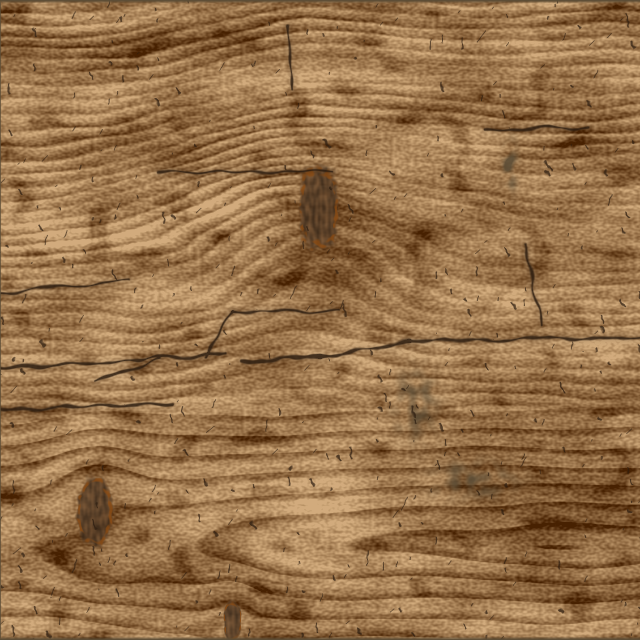
Write a Shadertoy shader that draws this texture.

```glsl
// Weathered pine board: wavy ridged grain above, flat cathedral rings below,
// with knots, drying cracks, grey stains and scattered worm nicks.
// Layers add up to one tone value, which a brown ramp turns into colour.

const vec3 DARK_WOOD = vec3(.41, .26, .12);
const vec3 LIGHT_WOOD = vec3(.74, .59, .415);
const vec3 KNOT_CORE = vec3(.34, .24, .15);
const vec3 KNOT_RIM = vec3(.56, .3, .07);
const vec3 CRACK_COLOR = vec3(.17, .11, .06);
const vec3 STAIN_GREY = vec3(.36, .3, .21);

vec2 hash2(vec2 p) {
  vec3 q = fract(p.xyx * vec3(.1031, .103, .0973));
  q += dot(q, q.yzx + 33.33);
  return fract((q.xx + q.yz) * q.zy);
}

// Dot product with a random unit gradient
float slope(vec2 cell, vec2 d) {
  float a = 6.2832 * hash2(cell).x;
  return dot(vec2(cos(a), sin(a)), d);
}

// Gradient noise, roughly -0.7 to 0.7
float noise(vec2 p) {
  vec2 i = floor(p), f = fract(p), e = vec2(1, 0);
  vec2 w = f * f * f * (f * (f * 6. - 15.) + 10.);
  float low = mix(slope(i, f), slope(i + e, f - e), w.x);
  float high = mix(slope(i + e.yx, f - e.yx), slope(i + 1., f - 1.), w.x);
  return mix(low, high, w.y);
}

// Soft spot, 1 at the centre
float spot(vec2 p, vec2 center, vec2 size) {
  vec2 d = (p - center) / size;
  return exp(-dot(d, d));
}

// Pushes grain lines up and down around a knot
float bend(vec2 p, vec2 center, vec2 size) {
  return .8 * (p.y - center.y) * spot(p, center, size);
}

float segment(vec2 p, vec2 a, vec2 b) {
  vec2 d = b - a;
  return length(p - a - d * clamp(dot(p - a, d) / dot(d, d), 0., 1.));
}

// Ragged crack of varying half width with a soft shadow
float crack(vec2 p, vec4 ends, float width, float px) {
  p += .008 * vec2(noise(p * 28. + 7.), noise(p * 24.));
  float w = width * (.9 + 1.8 * noise(p * 45.));
  float d = segment(p, ends.xy, ends.zw);
  return .8 * (1. - smoothstep(w - px, w + 2. * px, d)) + .3 * exp(-d / .004);
}

// Short, mostly upright nicks, one at most per grid cell
float nicks(vec2 p, float cells, float chance, float px) {
  float mask = 0.;
  vec2 home = floor(p * cells);
  for (int k = 0; k < 9; k++) {
    vec2 cell = home + vec2(k % 3, k / 3) - 1.;
    vec2 s = hash2(cell + cells + 91.);
    float angle = .65 + 1.6 * s.x;
    vec2 arm = vec2(cos(angle), sin(angle)) * mix(.04, .24, s.y * s.y) / cells;
    vec2 c = (cell + hash2(cell + cells)) / cells;
    float d = segment(p + .003 * noise(p * 130.), c - arm, c + arm);
    float w = mix(.0005, .0019, s.x * s.x);
    float present = step(hash2(cell + 47.).y, chance + .5 * noise(cell * .23));
    mask = max(mask, present * (1. - smoothstep(w - px, w + px, d)));
  }
  return mask;
}

// Rounded knot: x is the core mask, y the rim mask
vec2 knot(vec2 p, vec2 center, vec2 size, float power) {
  vec2 d = pow(abs(p - center) / size, vec2(power));
  float r = pow(d.x + d.y, 1. / power) + .2 * noise(p * 60.);
  float rim = smoothstep(.13, .03, abs(r - .92)) * smoothstep(-.25, .2, noise(p * 90.));
  return vec2(1. - smoothstep(.88, 1.12, r), rim);
}

// Tone of the fine ridges: slow rise, sharp fall
float ridges(vec2 p) {
  float y = p.y - .06 * smoothstep(0., .5, p.x) * smoothstep(.5, .75, p.y);
  y -= .09 * spot(p, vec2(.5, .6), vec2(.17, .16));
  y += .03 * noise(p * vec2(3, 5)) + .008 * noise(p * vec2(9, 26));
  float x = fract(y * 50.);
  float strength = .85 + 1.3 * noise(vec2(p.x * 4., y * 14.));
  strength *= 1. - .6 * spot(p, vec2(.7, .58), vec2(.3, .14));
  float streak = noise(vec2(p.x * 2.5, y * 24.));
  return .4 * streak + strength * (x * (1. - smoothstep(.7, 1., x)) - .3);
}

// Tone of the nested rings: thin dark lines with a soft side
float rings(vec2 p) {
  p.y -= bend(p, vec2(.148, .2), vec2(.07, .09)) + bend(p, vec2(.363, .03), vec2(.04, .06));
  p += .014 * vec2(noise(p * 9.), noise(p * vec2(5, 10) + 5.));
  float field = length(vec2(.11 * (p.x - .85), p.y - .15));
  float x = fract(field * 34. + .85 + .4 * noise(p * 4.));
  float fine = noise(vec2(p.x * 6., field * 150.));
  return .1 + .25 * fine - .6 * smoothstep(.5, .92, x) * (1. - smoothstep(.92, 1., x));
}

void mainImage(out vec4 fragColor, in vec2 fragCoord) {
  vec2 p = fragCoord / iResolution.xy;
  float px = .8 / iResolution.y;

  // Grain, fibres and broad shading
  float upper = smoothstep(.33, .38, p.y + .05 * noise(p * 6.));
  float tone = .68 + mix(rings(p), ridges(p), upper);
  tone += .6 * noise(p * vec2(3, 7) + 3.) + .5 * noise(p * vec2(9, 20));
  tone += .3 * noise(p * vec2(38, 150)) + .55 * noise(p * vec2(150, 240));
  tone -= .5 * smoothstep(.15, .5, noise(p * vec2(16, 24) + 40.));
  tone -= .4 * spot(p, vec2(1, .2), vec2(.25, .07)) + .25 * smoothstep(.82, 1., p.y);
  tone -= .3 * spot(p, vec2(.5, .66), vec2(.07, .12));
  vec3 color = mix(DARK_WOOD, LIGHT_WOOD, clamp(tone, -.4, 1.25));

  // Grey stains
  float stain = spot(p, vec2(.65, .37), vec2(.03, .05)) + spot(p, vec2(.74, .25), vec2(.06, .025));
  stain += 1.5 * spot(p, vec2(.797, .74), vec2(.01, .035));
  color = mix(color, STAIN_GREY, clamp(stain * (.45 + 1.5 * noise(p * 50.)), 0., .9));

  // Knots
  vec2 k = knot(p, vec2(.498, .675), vec2(.029, .062), 3.5);
  k = max(k, knot(p, vec2(.148, .2), vec2(.027, .055), 2.));
  k = max(k, knot(p, vec2(.363, .03), vec2(.013, .03), 2.5));
  color = mix(color, KNOT_CORE * (1. + .6 * noise(p * vec2(150, 60))), .9 * k.x);
  color = mix(color, KNOT_RIM, .75 * k.y);

  // Cracks
  float c = crack(p, vec4(0, .425, .35, .447), .0017, px);
  c += crack(p, vec4(.15, .405, .25, .437), .0014, px);
  c += crack(p, vec4(.38, .436, .5, .441), .0027, px);
  c += crack(p, vec4(.5, .441, .64, .465), .0024, px);
  c += crack(p, vec4(.64, .465, 1, .474), .0014, px);
  c += crack(p, vec4(0, .363, .27, .367), .0016, px);
  c += crack(p, vec4(0, .542, .2, .562), .001, px);
  c += crack(p, vec4(.32, .44, .36, .512), .0012, px);
  c += crack(p, vec4(.36, .512, .53, .515), .0011, px);
  c += crack(p, vec4(.25, .73, .52, .731), .001, px);
  c += crack(p, vec4(.76, .796, .92, .802), .0013, px);
  c += crack(p, vec4(.82, .62, .845, .49), .0012, px);
  c += crack(p, vec4(.45, .96, .455, .86), .0016, px);

  // Nicks and worn board edges
  c = max(c, .85 * max(nicks(p, 22., .25, px), nicks(p, 38., .2, px)));
  color = mix(color, CRACK_COLOR, .85 * min(c, 1.));
  float edge = min(p.x, min(p.y, 1. - p.y) * .4);
  color = mix(STAIN_GREY, color, smoothstep(0., .0025, edge));
  fragColor = vec4(color, 1);
}
```
